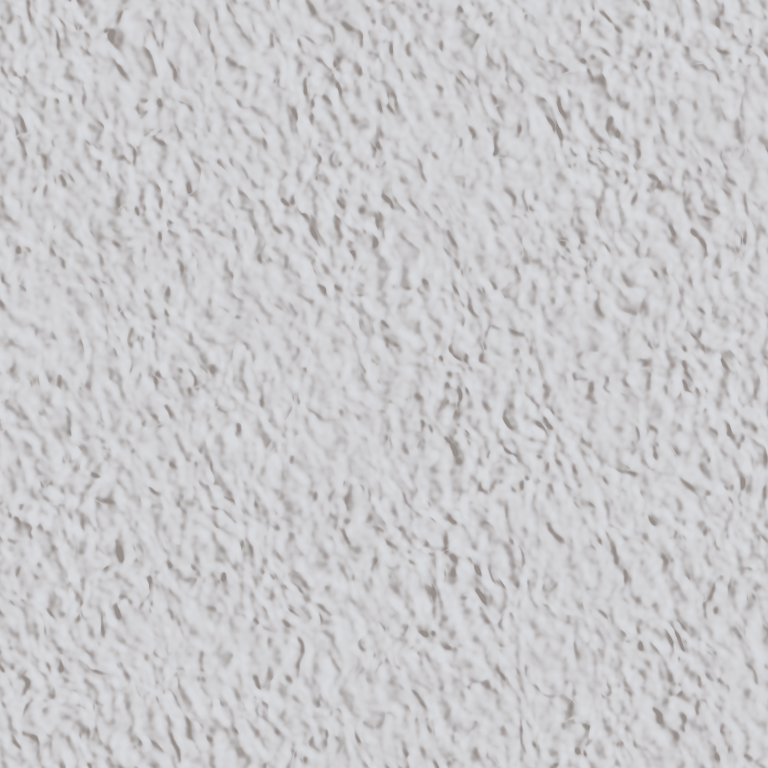
A Shadertoy shader for this texture:

```glsl
// Pale grey stucco: a fine, granular relief lit from one side.
// The slope of gently warped gradient noise gives the soft shading, and
// short creases along the zero lines of a second noise deepen its shadows.

const vec3 CREASE_COLOR    = vec3(0.59, 0.555, 0.54);
const vec3 SHADOW_COLOR    = vec3(0.70, 0.685, 0.685);
const vec3 MID_COLOR       = vec3(0.777, 0.768, 0.774);
const vec3 LIGHT_COLOR     = vec3(0.82, 0.82, 0.83);
const vec3 HIGHLIGHT_COLOR = vec3(0.85, 0.855, 0.87);

const float LIGHT_ANGLE   = 0.38;             // radians, across the creases
const vec2  GRAIN_FREQ    = vec2(54.0, 45.0); // cells across and along creases
const vec2  CREASE_FREQ   = vec2(40.0, 31.0);
const float CREASE_WIDTH  = 0.0034;
const float CREASE_DEPTH  = 2.3;
const float SLOPE_STEP    = 0.0022;
const float COARSE_WEIGHT = 0.80;
const float FINE_WEIGHT   = 0.48;
const float GRIT_WEIGHT   = 0.85;
const float MOTTLE_WEIGHT = 0.9;
const float PATCH_WEIGHT  = 0.5;
const float CONTRAST      = 1.08;
const float TONE_OFFSET   = 0.2;

// Integer hash giving a unit gradient for each lattice point.
vec2 latticeGradient(ivec2 cell) {
    uvec2 q = uvec2(cell) * uvec2(1597334673u, 3812015801u);
    uint h = (q.x ^ q.y) * 1597334673u;
    h = (h ^ (h >> 15)) * 2246822519u;
    h ^= h >> 13;
    float angle = float(h & 65535u) / 65536.0 * 6.28319;
    return vec2(cos(angle), sin(angle));
}

float gradientNoise(vec2 p) {
    ivec2 cell = ivec2(floor(p));
    vec2 f = fract(p);
    vec2 u = f * f * f * (f * (f * 6.0 - 15.0) + 10.0);
    float a = dot(latticeGradient(cell), f);
    float b = dot(latticeGradient(cell + ivec2(1, 0)), f - vec2(1, 0));
    float c = dot(latticeGradient(cell + ivec2(0, 1)), f - vec2(0, 1));
    float d = dot(latticeGradient(cell + ivec2(1, 1)), f - vec2(1, 1));
    return mix(mix(a, b, u.x), mix(c, d, u.x), u.y);
}

vec2 noisePair(vec2 p) {
    return vec2(gradientNoise(p + 17.3), gradientNoise(p + 91.7));
}

// Two scales of bumps, scaled so that each has a similar slope.
float relief(vec2 p) {
    vec2 q = p * GRAIN_FREQ;
    return (COARSE_WEIGHT * gradientNoise(q + 5.2)
          + FINE_WEIGHT * gradientNoise(q * 1.8 + 43.6) / 1.8) / GRAIN_FREQ.x;
}

float creaseField(vec2 p) {
    return gradientNoise(p * CREASE_FREQ + 133.1);
}

// Thin lines, strongest where they run across the light.
float crease(vec2 p) {
    float e = 0.002;
    float n = creaseField(p);
    vec2 g = vec2(creaseField(p + vec2(e, 0)) - n,
                  creaseField(p + vec2(0, e)) - n) / e;
    float steepness = length(g) + 3.0;
    float dist = n / (steepness * CREASE_WIDTH);
    float facing = abs(g.x) / steepness;
    return exp(-dist * dist) * facing;
}

// Maps a roughly normal tone value to the plaster colours.
vec3 plasterColor(float tone) {
    vec3 color = mix(CREASE_COLOR, SHADOW_COLOR, clamp((tone + 3.0) / 1.4, 0.0, 1.0));
    color = mix(color, MID_COLOR, clamp((tone + 1.6) / 0.95, 0.0, 1.0));
    color = mix(color, LIGHT_COLOR, clamp((tone + 0.65) / 1.05, 0.0, 1.0));
    return mix(color, HIGHLIGHT_COLOR, clamp((tone - 0.4) / 1.7, 0.0, 1.0));
}

void mainImage(out vec4 fragColor, in vec2 fragCoord) {
    vec2 uv = fragCoord / iResolution.y;

    // Bend the surface a little, then align the x axis with the light.
    vec2 bent = uv + 0.014 * noisePair(uv * 11.0) + 0.005 * noisePair(uv * 33.0);
    float c = cos(LIGHT_ANGLE), s = sin(LIGHT_ANGLE);
    vec2 p = vec2(c * bent.x + s * bent.y, c * bent.y - s * bent.x);

    // Soft shading from the slope towards the light.
    vec2 stepX = vec2(SLOPE_STEP, 0.0);
    float slope = (relief(p + stepX) - relief(p - stepX)) / (2.0 * SLOPE_STEP);
    float tone = slope / 0.72;

    // Short creases lie on the shaded sides.
    float broken = smoothstep(-0.12, 0.15, gradientNoise(p * 27.0 + 211.0));
    float shaded = smoothstep(0.7, -0.5, tone);
    tone -= CREASE_DEPTH * crease(p) * broken * shaded;

    // Grit and mottling, and broad patches of rougher and smoother plaster.
    tone += GRIT_WEIGHT * gradientNoise(uv * 112.0 + 61.0);
    tone += MOTTLE_WEIGHT * gradientNoise(uv * 31.0 + 157.0);
    tone *= CONTRAST + 0.6 * gradientNoise(uv * 6.0 + 7.9);
    tone += PATCH_WEIGHT * gradientNoise(uv * 9.0 + 29.4) + TONE_OFFSET;

    fragColor = vec4(plasterColor(tone), 1.0);
}
```
